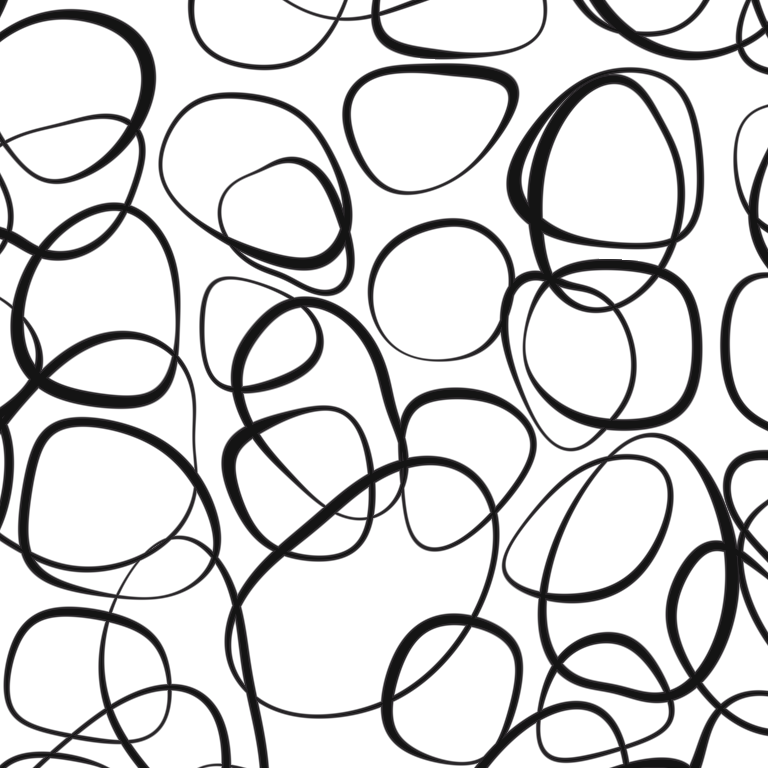
A WebGL 1 fragment shader for this pattern:

```glsl
precision highp float;
uniform vec2 u_resolution;

#define PEBBLE_CELLS 4.3
#define LOOP_CELLS 3.2
#define PEBBLE_SHARE 0.88
#define ROUNDING 0.12
#define STROKE 0.0049
#define WARP 0.016
#define SOFTNESS 0.0013
#define INK_CORE vec3(0.08, 0.078, 0.08)
#define INK_RIM vec3(0.16, 0.15, 0.16)
#define PAPER vec3(1.0)

const float TAU = 6.2831853;

vec3 hash3(vec2 id) {
  vec3 v = fract(id.xyx * vec3(0.1031, 0.1030, 0.0973) + 0.137);
  v += dot(v, v.yxz + 33.33);
  return fract((v.xxy + v.yzz) * v.zyx);
}

// Half width of a pen line that swells and thins along its loop.
float penWidth(float angle, vec3 rnd) {
  float swell = 0.45 * sin(angle + TAU * rnd.x) + 0.25 * sin(2.0 * angle + TAU * rnd.y);
  return STROKE * mix(0.75, 1.25, rnd.z) * (1.0 + swell);
}

vec2 pebbleSeed(vec2 id) {
  return id + 0.5 + 0.64 * (hash3(id + 17.0).xy - 0.5);
}

// Packed pebbles: outlines of Voronoi cells rounded by a soft minimum.
float pebbles(vec2 p) {
  vec2 g = p * PEBBLE_CELLS;
  vec2 base = floor(g);
  vec2 own = base;
  float nearest = 1e3;
  for (int j = -1; j <= 1; j++) {
    for (int i = -1; i <= 1; i++) {
      vec2 id = base + vec2(float(i), float(j));
      vec2 v = pebbleSeed(id) - g;
      if (dot(v, v) < nearest) {
        nearest = dot(v, v);
        own = id;
      }
    }
  }

  vec2 a = pebbleSeed(own) - g;
  float total = 0.0;
  vec2 slope = vec2(0.0);
  for (int j = -2; j <= 2; j++) {
    for (int i = -2; i <= 2; i++) {
      vec2 b = pebbleSeed(own + vec2(float(i), float(j))) - g;
      vec2 across = b - a;
      if (dot(across, across) > 1e-4) {
        vec2 n = normalize(across);
        float weight = exp(-dot(0.5 * (a + b), n) / ROUNDING);
        total += weight;
        slope += weight * n;
      }
    }
  }

  vec3 rnd = hash3(own + 41.0);
  if (rnd.x > PEBBLE_SHARE) return 1.0;
  float inset = -ROUNDING * log(total) - mix(0.015, 0.08, rnd.y);
  float dist = inset / max(length(slope / total), 0.3) / PEBBLE_CELLS;
  return abs(dist) - penWidth(atan(a.y, a.x + 1e-5), hash3(own + 73.0));
}

// One free loop: a stretched, turned circle bent by two harmonics.
float looseLoop(vec2 p, vec2 id) {
  vec3 size = hash3(id + 113.0);
  vec3 bend = hash3(id + 151.0);
  float turn = TAU * size.y;
  float c = cos(turn);
  float s = sin(turn);
  float aspect = mix(1.08, 1.32, size.z);
  vec2 stretch = vec2(aspect, 1.0 / aspect);
  vec2 q = vec2(c * p.x + s * p.y, c * p.y - s * p.x) / stretch;

  float radius = mix(0.075, 0.178, size.x);
  float t = atan(q.y, q.x + 1e-5);
  float t2 = 2.0 * t + TAU * bend.x;
  float t3 = 3.0 * t + TAU * bend.y;
  float lobe = mix(0.04, 0.12, bend.z);
  float rim = radius * (1.0 + 0.10 * cos(t2) + lobe * cos(t3));
  float rimSlope = -radius * (0.20 * sin(t2) + 3.0 * lobe * sin(t3));

  // Dividing by the gradient keeps the line width true after stretching.
  float len = length(q);
  vec2 radial = q / max(len, 1e-4);
  vec2 tangent = vec2(-radial.y, radial.x);
  vec2 grad = (radial - tangent * rimSlope / max(len, 0.6 * radius)) / stretch;
  return abs(len - rim) / length(grad) - penWidth(t, hash3(id + 197.0));
}

float looseLoops(vec2 p) {
  vec2 base = floor(p * LOOP_CELLS);
  float d = 1.0;
  for (int j = -1; j <= 1; j++) {
    for (int i = -1; i <= 1; i++) {
      vec2 id = base + vec2(float(i), float(j));
      vec2 center = (id + 0.5 + 0.6 * (hash3(id + 89.0).xy - 0.5)) / LOOP_CELLS;
      d = min(d, looseLoop(p - center, id));
    }
  }
  return d;
}

void main() {
  vec2 p = gl_FragCoord.xy / u_resolution.y;
  p += WARP * sin(vec2(9.0, 8.0) * p.yx + vec2(1.3, 4.1));

  float d = min(pebbles(p), looseLoops(p));
  float edge = max(SOFTNESS, 0.7 / u_resolution.y);
  float cover = 1.0 - smoothstep(-edge, edge, d);
  vec3 ink = mix(INK_RIM, INK_CORE, smoothstep(0.0022, 0.0032, -d));
  gl_FragColor = vec4(mix(PAPER, ink, cover), 1.0);
}
```
